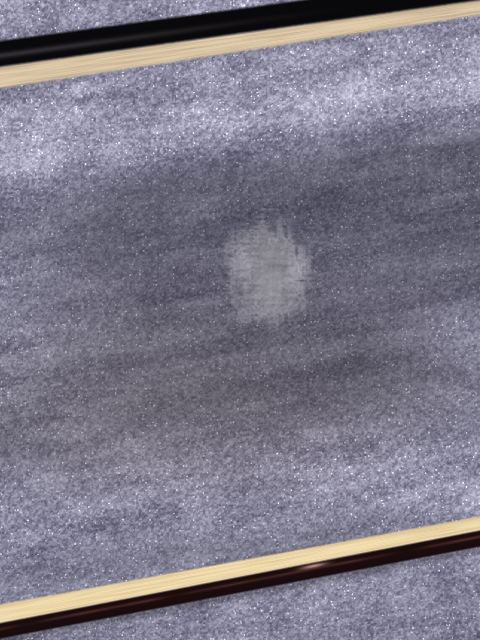
This texture is drawn by a Shadertoy shader. Its source:

```glsl
// Crushed grey-violet velvet with a worn patch, between two slanted gilt and lacquer rails.

float hash(vec2 p) {
    vec3 q = fract(vec3(p.xyx) * 0.1031);
    q += dot(q, q.yzx + 33.33);
    return fract((q.x + q.y) * q.z);
}

float noise(vec2 p) {
    vec2 i = floor(p), f = fract(p);
    f = f * f * (3.0 - 2.0 * f);
    return mix(mix(hash(i), hash(i + vec2(1, 0)), f.x),
               mix(hash(i + vec2(0, 1)), hash(i + vec2(1, 1)), f.x), f.y);
}

float fbm(vec2 p) {
    float sum = 0.0, amp = 0.5;
    for (int i = 0; i < 5; i++) {
        sum += amp * noise(p);
        p = mat2(1.6, 1.2, -1.2, 1.6) * p + 17.3;
        amp *= 0.5;
    }
    return sum;
}

float bump(float x, float center, float width) {
    float d = (x - center) / width;
    return exp(-d * d);
}

float blob(vec2 p, vec2 center, vec2 radius) {
    vec2 d = (p - center) / radius;
    return exp(-dot(d, d));
}

float band(float y, float lo, float hi, float soft) {
    return smoothstep(lo - soft, lo + soft, y) * (1.0 - smoothstep(hi - soft, hi + soft, y));
}

// Round glints, one per occupied cell
float glints(vec2 p, float cells, float density, float radius) {
    vec2 g = p * cells, id = floor(g);
    vec2 center = 0.3 + 0.4 * vec2(hash(id + 3.1), hash(id + 8.7));
    float lit = step(1.0 - density, hash(id + 21.0));
    return lit * smoothstep(radius, radius * 0.3, length(fract(g) - center)) * (0.4 + 0.6 * hash(id + 5.0));
}

// Broad light and shade of the pile, without grain
float pileLight(vec2 p) {
    float t = p.y - 0.15 * p.x;
    float wob = t + 0.05 * (fbm(p * vec2(5.0, 9.0)) - 0.5);
    float light = 0.405 + 0.17 * smoothstep(0.64, 0.78, wob);
    light += 0.07 * bump(wob, 0.765, 0.045);
    light += 0.13 * smoothstep(0.34, 0.17, wob);
    light -= 0.05 * bump(wob, 0.09, 0.035);
    light += 0.09 * blob(p, vec2(0.0, 0.50), vec2(0.16, 0.26));
    light += 0.10 * blob(p, vec2(0.78, 0.47), vec2(0.13, 0.09));
    light += 0.10 * blob(p, vec2(0.76, 0.23), vec2(0.16, 0.05));
    light -= 0.04 * blob(p, vec2(0.50, 0.67), vec2(0.26, 0.06));
    return light;
}

vec3 velvet(vec2 p) {
    vec2 s = vec2(p.x, p.y - 0.15 * p.x);
    float light = pileLight(p);
    float crush = smoothstep(0.40, 0.58, light);
    light += (0.10 + 0.15 * crush) * (fbm(s * vec2(16.0, 32.0)) - 0.48);
    light += 0.07 * (noise(s * vec2(7.0, 75.0)) - 0.5);
    float grain = noise(s * vec2(210.0, 270.0)) + noise(s * 430.0 + 9.0) - 1.0;
    light += grain * (0.10 + 0.09 * crush);
    float sparkle = glints(p, 190.0, 0.10, 0.38) + 0.7 * glints(p + 0.37, 120.0, 0.09, 0.26);
    light += sparkle * (0.20 + 0.16 * crush);
    float blur = smoothstep(0.72, 0.92, s.y);
    light += 0.20 * blur * glints(p, 70.0, 0.16, 0.30);
    vec3 tint = mix(vec3(-0.015, -0.02, 0.045), vec3(0.005, -0.012, 0.035), blob(p, vec2(0.3, 0.35), vec2(0.4, 0.16)));
    return vec3(light) + tint + vec3(0.0, 0.0, 0.025) * crush;
}

// Threadbare spot: ragged cross-woven rim and a smooth, warmer core
vec3 wornPatch(vec3 col, vec2 p) {
    vec2 d = p - vec2(0.415, 0.573);
    float across = noise(p * vec2(45.0, 260.0));
    float down = noise(p * vec2(190.0, 38.0));
    float dist = length(d / vec2(0.069, 0.086)) + 0.75 * (0.5 * (across + down) - 0.5);
    dist += 0.35 * (fbm(p * 34.0) - 0.5);
    float worn = smoothstep(1.08, 0.72, dist);
    float thread = 0.57 + 0.15 * (across - 0.5) + 0.13 * (down - 0.5) + 0.14 * (noise(p * 330.0) - 0.5);
    thread -= 0.13 * blob(d, vec2(-0.040, -0.025), vec2(0.012, 0.022));
    thread += 0.09 * blob(d, vec2(0.052, 0.005), vec2(0.015, 0.025));
    col = mix(col, vec3(thread) + vec3(0.0, -0.005, 0.04), worn * 0.8);
    float core = blob(d, vec2(0.008, 0.0), vec2(0.030, 0.048));
    float smoothGrey = 0.57 + 0.07 * (noise(p * 300.0) - 0.5) - 0.09 * blob(d, vec2(0.016, 0.012), vec2(0.022, 0.010));
    return mix(col, vec3(smoothGrey) + vec3(0.01, 0.0, 0.015), core * 0.75);
}

vec3 gilt(vec2 p, float v, vec3 shade, vec3 shine) {
    float brushed = noise(vec2(p.x * 9.0, v * 9.0)) * 0.6 + noise(vec2(p.x * 30.0, v * 22.0)) * 0.4;
    return mix(shade, shine, clamp(0.25 + 0.75 * brushed + 0.3 * bump(v, 0.5, 0.3), 0.0, 1.0));
}

void mainImage(out vec4 fragColor, in vec2 fragCoord) {
    vec2 p = fragCoord / iResolution.y;
    p.x *= 0.75 * iResolution.y / iResolution.x;
    float x = p.x, y = p.y, aa = 0.75 / iResolution.y;
    vec3 col = wornPatch(velvet(p), p);

    // Upper rail: gilt strip under black lacquer, slightly out of focus
    float g0 = 0.862 + 0.153 * x, g1 = 0.896 + 0.139 * x, k1 = 0.936 + 0.135 * x;
    float v = (y - g0) / (g1 - g0);
    col *= 1.0 - 0.10 * bump(y, g0, 0.010);
    col = mix(col, gilt(p, v, vec3(0.62, 0.54, 0.45), vec3(0.88, 0.80, 0.67)), band(y, g0, g1, 0.002 + aa));
    v = (y - g1) / (k1 - g1);
    vec3 lacquer = vec3(0.035, 0.03, 0.04) + vec3(0.16, 0.15, 0.16) * bump(v, 0.42, 0.12) * smoothstep(0.6, 0.0, x);
    col = mix(col, lacquer, band(y, g1, k1, 0.002 + aa));

    // Lower rail: bright gilt over dark red-brown lacquer
    float b0 = 0.002 + 0.192 * x, b1 = 0.026 + 0.193 * x, b2 = 0.055 + 0.184 * x;
    v = (y - b1) / (b2 - b1);
    col *= 1.0 - 0.25 * bump(y, b0 - 0.004, 0.008);
    col = mix(col, gilt(p, v, vec3(0.76, 0.66, 0.48), vec3(0.95, 0.87, 0.69)), band(y, b1, b2, 0.001 + aa));
    v = (y - b0) / (b1 - b0);
    lacquer = vec3(0.10, 0.045, 0.05) + vec3(0.22, 0.13, 0.12) * bump(v, 0.62, 0.10) * noise(vec2(x * 22.0, 4.0));
    lacquer += vec3(0.6, 0.5, 0.45) * blob(vec2(x, v), vec2(0.49, 0.8), vec2(0.02, 0.12));
    col = mix(col, lacquer, band(y, b0, b1, 0.001 + aa));

    fragColor = vec4(clamp(col, 0.0, 1.0), 1.0);
}
```
